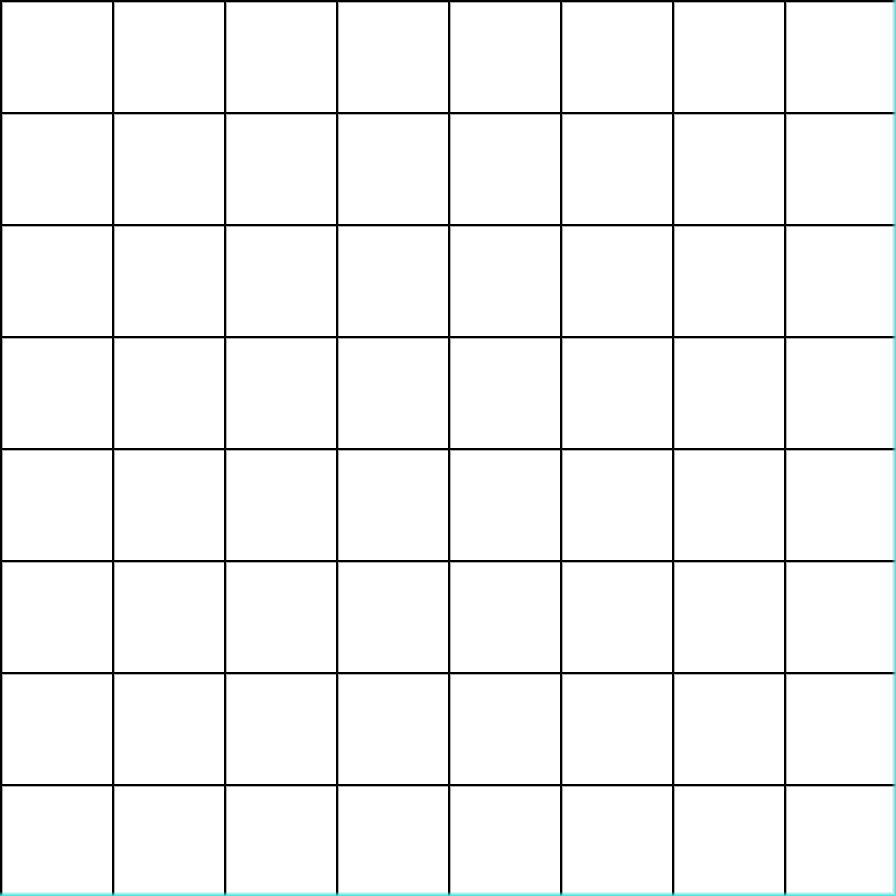
This pattern is drawn by a WebGL 1 fragment shader. Its source:

```glsl
precision highp float;

uniform vec2 u_resolution;

const float CELLS = 8.0;
const float LINE_WIDTH = 0.0026;
const float RIM_WIDTH = 0.005;
const vec3 PAPER = vec3(1.0);
const vec3 INK = vec3(0.0);
const vec3 TURQUOISE = vec3(0.25, 0.88, 0.85);

// Coverage of repeated lines, each starting at the edge of its cell
vec2 lineCoverage(vec2 position, float cells, float width, vec2 pixel) {
  vec2 cell = fract((position - 0.5 * width) * cells + 0.5) - 0.5;
  vec2 distanceToLine = abs(cell) / cells;
  return clamp(0.5 + (0.5 * width - distanceToLine) / pixel, 0.0, 1.0);
}

// Strength of a soft band that fades inward from an edge
float edgeFade(float distanceToEdge, float width) {
  return clamp(1.0 - distanceToEdge / width, 0.0, 1.0);
}

void main() {
  vec2 pixel = 1.0 / u_resolution;
  vec2 uv = gl_FragCoord.xy * pixel;

  // Square grid measured from the upper left corner
  vec2 fromTopLeft = vec2(uv.x, 1.0 - uv.y);
  vec2 lines = lineCoverage(fromTopLeft, CELLS, LINE_WIDTH, pixel);
  vec3 color = mix(PAPER, INK, max(lines.x, lines.y));

  // Tinted rim along the right and lower edges
  float rim = edgeFade(min(1.0 - uv.x, uv.y), RIM_WIDTH);
  color = mix(color, TURQUOISE, rim);

  gl_FragColor = vec4(color, 1.0);
}
```
